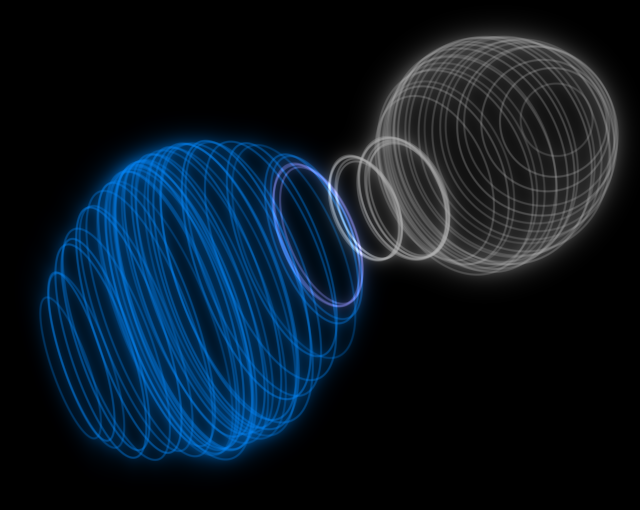
This background is drawn by a WebGL 2 fragment shader. Its source:

```glsl
#version 300 es
precision highp float;

uniform vec2 u_resolution;
out vec4 fragColor;

// Layered sines, roughly -1 to 1, used to scatter the rings
float wobble(float n) {
    return 0.6 * sin(2.4 * n) + 0.4 * sin(5.7 * n + 1.0);
}

// Approximate distance to the outline of a tilted ellipse
float ellipseDistance(vec2 p, vec2 center, float major, float ratio, float tilt) {
    float c = cos(tilt), s = sin(tilt);
    vec2 q = mat2(c, -s, s, c) * (p - center);
    vec2 radii = major * vec2(ratio, 1.0);
    float k = length(q / radii);
    float slope = length(q / (radii * radii));
    return abs(k * (k - 1.0)) / max(slope, 0.001);
}

// Thin bright line with a soft halo
float neon(float d, float line, float halo, float spread) {
    return line * (1.0 - smoothstep(0.0003, 0.0035, d)) + halo * exp(-d / spread);
}

// Blue barrel: slices swell in the middle and open toward the right
float blueCoil(vec2 p) {
    float light = 0.0;
    for (float i = 0.0; i < 34.0; i++) {
        float u = clamp((i + 0.5 + 0.8 * wobble(i)) / 34.0, 0.0, 1.0);
        float s = u + 0.09 * sin(6.2832 * u);
        float swell = pow(max(sin(3.1416 * s), 0.0), 0.7);
        float major = mix(0.10, 0.14, s) + 0.175 * swell + 0.010 * wobble(i + 40.0);
        vec2 center = mix(vec2(0.115, 0.274), vec2(0.63, 0.539), s);
        center += 0.009 * vec2(wobble(i + 9.0), wobble(i + 23.0));
        float ratio = mix(0.22, 0.42, s) * (1.0 + 0.12 * wobble(i + 61.0));
        float tilt = mix(0.33, 0.38, s) + 0.03 * wobble(i + 77.0);
        float d = ellipseDistance(p, center, major, ratio, tilt);
        light += neon(d, 0.42 + 0.15 * wobble(i + 5.0), 0.12, 0.013);
    }
    return light;
}

// Small bundle of nearly equal rings
float bundle(vec2 p, vec2 center, float major, float ratio, float count, float halo) {
    float light = 0.0;
    for (float i = 0.0; i < count; i++) {
        vec2 shift = 0.010 * vec2(wobble(i + 3.0), 0.4 * wobble(i + 12.0));
        float size = major * (1.0 + 0.06 * wobble(i + 20.0));
        float open = ratio * (1.0 + 0.08 * wobble(i + 31.0));
        float d = ellipseDistance(p, center + shift, size, open, 0.39);
        light += neon(d, 0.42, halo, 0.011);
    }
    return light;
}

// Gray globe: slices of a sphere that turn to face the viewer
float grayGlobe(vec2 p) {
    float light = 0.0;
    for (float i = 0.0; i < 24.0; i++) {
        float s = clamp((i + 0.5 + 0.7 * wobble(i + 50.0)) / 24.0, 0.0, 1.0);
        float along = mix(-0.72, 0.99, s);
        float major = 0.225 * sqrt(1.0 - along * along) + 0.006 * wobble(i + 8.0);
        vec2 center = mix(vec2(0.852, 0.648), vec2(1.10, 0.766), s);
        center += 0.007 * vec2(wobble(i + 15.0), wobble(i + 33.0));
        float d = ellipseDistance(p, center, max(major, 0.03), mix(0.6, 1.0, s), 0.4);
        light += neon(d, 0.28 + 0.08 * wobble(i), 0.06, 0.017);
    }
    return light;
}

void main() {
    vec2 p = gl_FragCoord.xy / u_resolution.y;
    p.x *= 1.2549 * u_resolution.y / u_resolution.x;

    float gray = grayGlobe(p);
    gray += bundle(p, vec2(0.721, 0.592), 0.104, 0.55, 5.0, 0.07);
    gray += bundle(p, vec2(0.796, 0.611), 0.121, 0.62, 6.0, 0.07);
    float lavender = bundle(p, vec2(0.628, 0.539), 0.143, 0.46, 3.0, 0.08);

    // Soft saturation where lines overlap
    vec3 color = vec3(0.02, 0.53, 0.98) * (1.0 - exp(-blueCoil(p)));
    color += vec3(0.72) * (1.0 - exp(-gray));
    color += vec3(0.55, 0.50, 0.85) * (1.0 - exp(-lavender));

    // Drop the faint tails to pure black
    fragColor = vec4(clamp(color - 0.006, 0.0, 1.0), 1.0);
}
```
